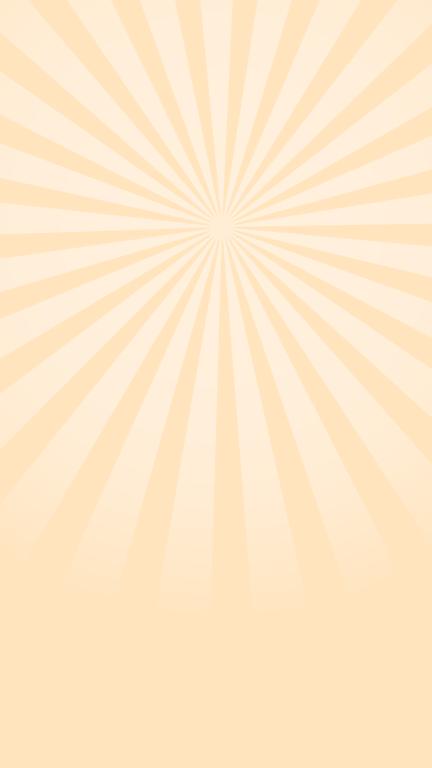
Give the GLSL for this background, as a WebGL 2 fragment shader.

```glsl
#version 300 es
precision highp float;

uniform vec2 u_resolution;
out vec4 fragColor;

const float TAU = 6.2831853;
const float RAY_COUNT = 25.0;
const float GAP_SHARE = 0.43;    // part of each sector left in the base colour
const float FIRST_GAP = 0.101;   // clockwise angle from straight up
const float BURST_RADIUS = 0.52;

const vec3 BASE = vec3(1.0, 0.893, 0.740);
const vec3 LIGHT = vec3(1.0, 0.940, 0.865);

// Coverage of the light wedges around the origin, smoothed over one pixel.
float rayMask(vec2 p, float count, float gapShare, float firstGap, float pixel) {
    float sector = TAU / count;
    float turn = atan(p.x, p.y) - firstGap;
    float fromGap = abs(fract(turn / sector + 0.5) - 0.5) * sector;
    float edge = (fromGap - 0.5 * gapShare * sector) * length(p);
    return smoothstep(-0.8 * pixel, 0.8 * pixel, edge);
}

// Stays bright inside and falls to nothing at the outer radius.
float radialFade(float dist, float radius) {
    return 1.0 - pow(min(dist / radius, 1.0), 3.0);
}

// Soft disc where the rays meet.
float softDisc(float dist, float inner, float outer) {
    return 1.0 - smoothstep(inner, outer, dist);
}

void main() {
    // Canvas height is one unit.
    float pixel = 1.0 / u_resolution.y;
    vec2 uv = gl_FragCoord.xy * pixel;
    vec2 center = vec2(0.514 * u_resolution.x * pixel, 0.7044);
    vec2 p = uv - center;
    float dist = length(p);

    // Rays and their shared hub
    float rays = rayMask(p, RAY_COUNT, GAP_SHARE, FIRST_GAP, pixel);
    float hub = softDisc(dist, 0.012, 0.022);
    float glow = mix(rays, 0.78, hub) * radialFade(dist, BURST_RADIUS);

    fragColor = vec4(mix(BASE, LIGHT, glow), 1.0);
}
```
